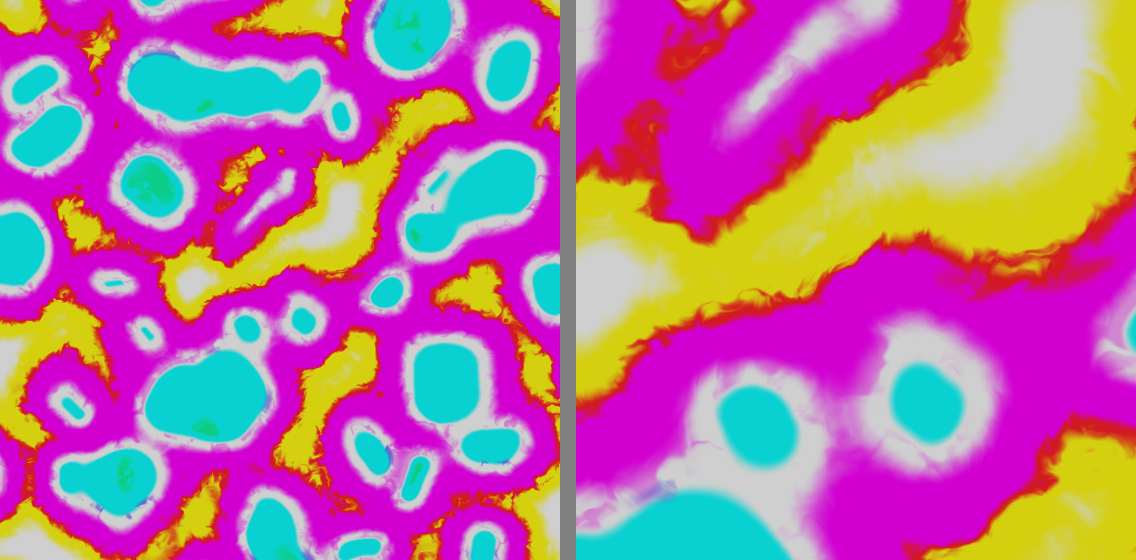
Left: the whole. Right: its middle third, enlarged.
Reproduce this pattern procedurally as a Shadertoy shader.

```glsl
const float CELLS = 6.0;        // scattered cores across the canvas
const float BLEND = 10.0;       // higher values join the cores less

const vec3 CYAN    = vec3(0.04, 0.82, 0.82);
const vec3 CHALK   = vec3(0.81, 0.81, 0.81);
const vec3 MAGENTA = vec3(0.82, 0.00, 0.82);
const vec3 RED     = vec3(0.82, 0.10, 0.12);
const vec3 YELLOW  = vec3(0.83, 0.81, 0.06);
const vec3 GREEN   = vec3(0.05, 0.80, 0.42);
const vec3 BLUE    = vec3(0.25, 0.28, 0.80);

vec3 hash3(vec2 p) {
    vec3 q = fract(vec3(p.xyx) * vec3(0.1031, 0.1030, 0.0973));
    q += dot(q, q.yxz + 33.33);
    return fract((q.xxy + q.yzz) * q.zyx);
}

float noise(vec2 p) {
    vec2 i = floor(p), f = fract(p);
    f = f * f * (3.0 - 2.0 * f);
    float low  = mix(hash3(i).x, hash3(i + vec2(1, 0)).x, f.x);
    float high = mix(hash3(i + vec2(0, 1)).x, hash3(i + vec2(1, 1)).x, f.x);
    return mix(low, high, f.y);
}

float fbm(vec2 p) {
    float sum = 0.0, gain = 0.5;
    for (int i = 0; i < 4; i++) {
        sum += gain * noise(p);
        p = mat2(1.6, 1.2, -1.2, 1.6) * p + 17.3;
        gain *= 0.5;
    }
    return sum / 0.9375;
}

// Noise folded through itself into fine creases
float creases(vec2 p) {
    vec2 fold = vec2(fbm(p), fbm(p + 41.7)) - 0.5;
    return fbm(p * 1.3 + 5.0 * fold);
}

float capsule(vec2 p, vec2 halfAxis, float radius) {
    float t = clamp(dot(p, halfAxis) / dot(halfAxis, halfAxis), -1.0, 1.0);
    return length(p - halfAxis * t) - radius;
}

// Smoothly joined distance to capsules scattered over a jittered grid
float coreDistance(vec2 p) {
    vec2 cell = floor(p);
    float sum = 0.0;
    for (int y = -2; y <= 2; y++)
    for (int x = -2; x <= 2; x++) {
        vec2 id = cell + vec2(x, y);
        vec3 place = hash3(id + 71.0), shape = hash3(id + 133.0);
        float angle = 6.2832 * shape.x;
        vec2 halfAxis = mix(0.02, 0.15, shape.y) * vec2(cos(angle), sin(angle));
        float radius = mix(-0.06, 0.36, shape.z);
        vec2 center = id + 0.5 + 1.1 * (place.xy - 0.5);
        sum += exp(-BLEND * capsule(p - center, halfAxis, radius));
    }
    return -log(sum) / BLEND;
}

// Colour bands from the cyan core out to the chalky hollows
vec3 bands(float d) {
    vec3 color = mix(CYAN, CHALK, smoothstep(-0.015, 0.025, d));
    color = mix(color, MAGENTA, smoothstep(0.065, 0.165, d));
    color = mix(color, RED, smoothstep(0.305, 0.345, d));
    color = mix(color, YELLOW, smoothstep(0.345, 0.40, d));
    return mix(color, CHALK, smoothstep(0.47, 0.57, d));
}

void mainImage(out vec4 fragColor, in vec2 fragCoord) {
    vec2 uv = fragCoord / iResolution.y;
    vec2 p = uv * CELLS + 3.0;
    vec2 sway = vec2(noise(p * 1.3), noise(p * 1.3 + 53.0)) - 0.5;
    float d = coreDistance(p + 0.3 * sway);

    // Roughness grows toward the red rim and fades in the hollows
    float crease = creases(p * 3.2);
    float rough = mix(0.015, 0.07, smoothstep(0.0, 0.10, d));
    rough = mix(rough, 0.20, smoothstep(0.20, 0.36, d));
    rough = mix(rough, 0.07, smoothstep(0.42, 0.55, d));
    float level = d + rough * (crease - 0.5);
    vec3 color = bands(level);

    // Lilac wisps in the chalk rings
    float ring = smoothstep(0.01, 0.04, level) * smoothstep(0.16, 0.09, level);
    color = mix(color, MAGENTA, 0.35 * ring * smoothstep(0.50, 0.75, crease));

    // Sparse red veins through the magenta and yellow
    float vein = 1.0 - smoothstep(0.0, 0.06, abs(fbm(p * 0.9 + 9.0) - 0.5));
    float patches = smoothstep(0.50, 0.70, noise(p * 0.8 + 27.0));
    float outer = smoothstep(0.20, 0.28, level) * smoothstep(0.50, 0.42, level);
    color = mix(color, RED, 0.75 * vein * patches * outer * smoothstep(0.35, 0.60, crease));

    // Rare blue smudges on the core rims and green flecks inside
    float stain = smoothstep(0.70, 0.82, noise(p * 1.7 + 88.0));
    float rim = smoothstep(-0.03, 0.01, level) * smoothstep(0.08, 0.03, level);
    color = mix(color, BLUE, 0.7 * stain * rim * smoothstep(0.40, 0.60, crease));
    float fleck = smoothstep(0.78, 0.90, noise(p * 2.3 + 140.0));
    color = mix(color, GREEN, 0.8 * fleck * smoothstep(-0.04, -0.09, level) * smoothstep(0.4, 0.6, crease));

    fragColor = vec4(color, 1.0);
}
```
